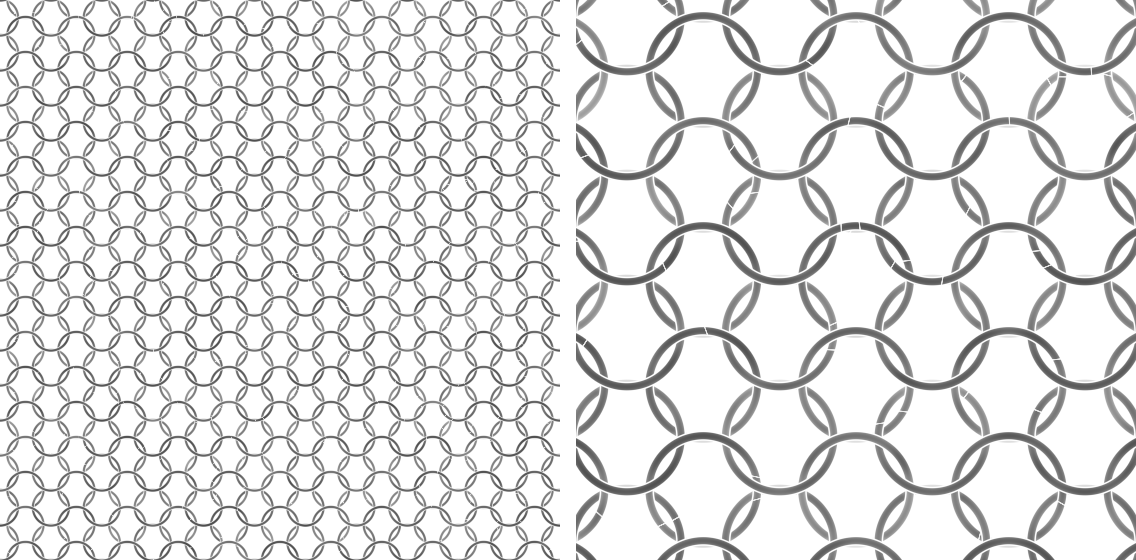
Left, the full canvas; right, a detail of the centre.
Give the GLSL for this pattern, as a Shadertoy shader.

```glsl
#define GRID vec2(11.0, 16.0) // rings across and down, per lattice
#define RADIUS 0.517          // ring radius, in row heights
#define HALF_WIDTH 0.034      // half the wire width
#define HALO 0.014            // white gap beside an upper wire
#define DARK 0.29             // grey of the wire core
#define WEAR 0.24             // tonal variation between and along rings
#define NICK_WIDTH 0.007
#define NICK_CHANCE 0.4
#define WEAR_STEPS 12.0       // wear samples around one ring

const float TAU = 6.2831853;

float hash(vec3 v) {
    v = fract(v * 0.1031);
    v += dot(v, v.zyx + 31.32);
    return fract((v.x + v.y) * v.z);
}

// Value noise around a ring, closed after one turn
float ringNoise(vec2 id, float turn) {
    float t = turn * WEAR_STEPS;
    float k = floor(t);
    float a = hash(vec3(id, mod(k, WEAR_STEPS) + 20.0));
    float b = hash(vec3(id, mod(k + 1.0, WEAR_STEPS) + 20.0));
    return mix(a, b, smoothstep(0.0, 1.0, t - k));
}

// Thin scratches across the wire; 1 where the wire is cut
float nicks(vec2 q, vec2 id, float aa) {
    float cut = 0.0;
    for (int n = 0; n < 3; n++) {
        vec3 seed = vec3(id, float(n) * 3.0 + 50.0);
        float angle = TAU * hash(seed);
        float slant = hash(seed + vec3(0.0, 0.0, 1.0)) - 0.5;
        float present = step(hash(seed + vec3(0.0, 0.0, 2.0)), NICK_CHANCE);
        vec2 dir = vec2(cos(angle), sin(angle));
        float along = dot(q, dir);
        float across = abs(dot(q, vec2(-dir.y, dir.x)) + slant * (along - RADIUS));
        float line = 1.0 - smoothstep(NICK_WIDTH - aa * 0.5, NICK_WIDTH + aa * 0.5, across);
        cut = max(cut, line * present * step(0.0, along));
    }
    return cut;
}

// Draws the part of one ring that lies in the given depth layer
float drawRing(float shade, vec2 q, vec2 id, float facing, int layer, float aa) {
    float r = length(q);
    float d = abs(r - RADIUS);
    if (d > HALF_WIDTH + HALO + aa) return shade;

    // Height runs from the hidden pole (-1) to the raised pole (+1)
    float height = facing * q.y / r;
    int ownLayer = height < -0.5 ? 0 : (height < 0.5 ? 1 : 2);
    if (ownLayer != layer) return shade;

    float ringTone = hash(vec3(id, 7.0));
    float wear = 0.55 * ringTone * ringTone
               + 0.45 * ringNoise(id, atan(q.y, q.x) / TAU + 0.5);
    float edge = d / HALF_WIDTH;
    float tone = DARK + WEAR * wear + 0.13 * edge * edge
               + 0.11 * (1.0 - smoothstep(0.0, 0.7, height));

    float ink = 1.0 - smoothstep(HALF_WIDTH - aa, HALF_WIDTH + aa, d);
    ink *= mix(0.3, 1.0, smoothstep(-0.97, -0.82, height));
    ink *= 1.0 - 0.85 * nicks(q, id, aa);

    float reach = HALF_WIDTH + HALO;
    float gap = layer > 0 ? 1.0 - smoothstep(reach - aa, reach + aa, d) : 0.0;
    return mix(mix(shade, 1.0, gap), min(tone, 1.0), ink);
}

void mainImage(out vec4 fragColor, in vec2 fragCoord) {
    vec2 p = fragCoord / iResolution.xy * GRID;
    vec2 cellSize = vec2(GRID.y / GRID.x, 1.0);
    float aa = 0.7 * GRID.y / iResolution.y;
    float shade = 1.0;

    // Back to front, over two interlocked ring lattices
    for (int layer = 0; layer < 3; layer++) {
        for (int lattice = 0; lattice < 2; lattice++) {
            vec2 offset = lattice == 0 ? vec2(0.5, 0.0) : vec2(0.0, 0.5);
            float facing = lattice == 0 ? 1.0 : -1.0;
            vec2 nearest = floor(p - offset + 0.5);
            for (int row = -1; row <= 1; row++) {
                vec2 cell = nearest + vec2(0.0, float(row));
                vec2 id = mod(cell, GRID) + float(lattice) * 37.0;
                vec2 q = (p - offset - cell) * cellSize;
                shade = drawRing(shade, q, id, facing, layer, aa);
            }
        }
    }
    fragColor = vec4(vec3(shade), 1.0);
}
```
